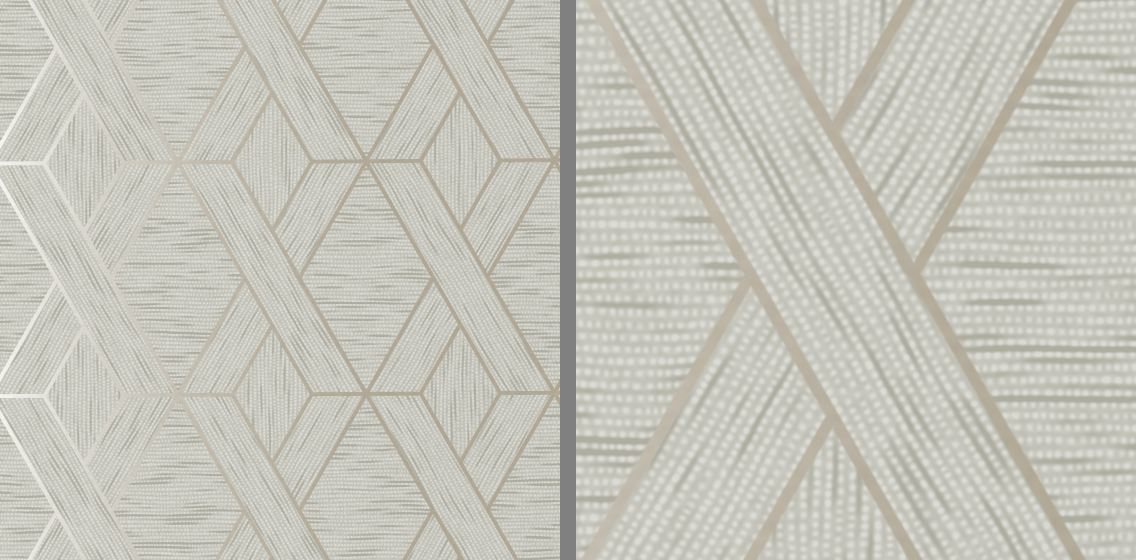
Left, the full canvas; right, a detail of the centre.
Write a three.js fragment shader that draws this pattern.

```glsl
// Interlaced diagonal grasscloth bands with foil outlines and small diamonds.
varying vec2 vUv;

const float TAU = 6.2831853;
const vec2 CELL = vec2(0.336, 0.4154);   // size of one repeat
const vec2 NODE = vec2(0.654, 0.712);    // a point where six lines meet
const float BAND = 0.097;                // horizontal width of a band
const float LINE = 0.0035;               // half width of a foil line
const float SOFT = 0.0011;               // edge smoothing
const float TILT = 0.006;                // slight slope of the rows

float hash(float n) {
  return fract(sin(n * 12.9898) * 43758.545);
}

vec2 gradientAt(vec2 cell) {
  vec3 h = fract(vec3(cell.xyx) * vec3(0.1031, 0.1030, 0.0973));
  h += dot(h, h.yzx + 33.33);
  float angle = TAU * fract((h.x + h.y) * h.z);
  return vec2(cos(angle), sin(angle));
}

// Gradient noise, roughly -0.7 to 0.7.
float gradientNoise(vec2 p) {
  vec2 i = floor(p);
  vec2 f = fract(p);
  vec2 w = f * f * f * (f * (f * 6.0 - 15.0) + 10.0);
  float a = dot(gradientAt(i), f);
  float b = dot(gradientAt(i + vec2(1.0, 0.0)), f - vec2(1.0, 0.0));
  float c = dot(gradientAt(i + vec2(0.0, 1.0)), f - vec2(0.0, 1.0));
  float d = dot(gradientAt(i + 1.0), f - 1.0);
  return mix(mix(a, b, w.x), mix(c, d, w.x), w.y);
}

// Brightness of beaded threads running along the given direction.
float grasscloth(vec2 p, vec2 along, float streakDepth) {
  vec2 q = vec2(dot(p, along), dot(p, vec2(-along.y, along.x)));
  float y = q.y * 138.0 + 0.6 * gradientNoise(q * vec2(9.0, 24.0));
  float row = floor(y);
  float thread = 0.5 - 0.5 * cos(TAU * y);

  // Nubs along each thread
  float x = q.x * 165.0 + hash(row) + 0.8 * gradientNoise(vec2(q.x * 45.0, row * 1.37));
  float bead = thread * (0.5 + 0.5 * cos(TAU * x));

  // Long dark fibres in the gaps between threads
  float gap = floor(y + 0.5);
  float fibre = gradientNoise(vec2(q.x * 13.0 + 50.0 * hash(gap + 7.0), gap * 1.73));
  float streak = smoothstep(0.0, 0.35, fibre) * (1.0 - thread);

  float tone = thread * gradientNoise(vec2(q.x * 22.0, row * 2.39));
  float fleck = gradientNoise(q * vec2(120.0, 260.0));
  return 0.46 + 0.14 * thread + 0.46 * bead + 0.28 * tone + 0.22 * fleck
       - streakDepth * streak;
}

// Positive inside a band centred at the given offset.
float insideBand(float offset, float centre, float perpendicular) {
  return (0.5 * BAND - abs(offset - centre)) * perpendicular;
}

// Distance to the short horizontal bars on both sides of each node.
float barDistance(vec2 cellPos) {
  vec2 toNode = min(cellPos, CELL - cellPos);
  return max(toNode.y, toNode.x - BAND);
}

vec3 foilColor(vec2 uv) {
  float shine = pow(max(1.0 - uv.x / 0.75, 0.0), 2.0);
  vec3 foil = mix(vec3(0.69, 0.655, 0.585), vec3(0.95, 0.95, 0.935), shine);
  return foil + 0.025 * gradientNoise(uv * vec2(90.0, 140.0));
}

void main() {
  // Cell position with y pointing down
  vec2 p = vec2(vUv.x - NODE.x, NODE.y - vUv.y);
  p.y += TILT * p.x;
  vec2 cellPos = mod(p, CELL);

  // Offsets across the falling (upper) and rising (lower) bands
  float slope = CELL.y / (CELL.x - BAND);
  float perpendicular = slope / sqrt(1.0 + slope * slope);
  float falling = cellPos.x - cellPos.y / slope;
  float rising = cellPos.x + cellPos.y / slope;
  float fallCentre = 0.5 * BAND;
  float riseCentre = CELL.x - 0.5 * BAND;
  float over = insideBand(falling, fallCentre, perpendicular);
  float under = insideBand(rising, riseCentre, perpendicular);

  // Thread direction of each area
  vec2 fall = normalize(vec2(1.0, slope));
  vec2 along = vec2(1.0, 0.0);
  float streakDepth = 0.75;
  if (over > 0.0) {
    along = fall;
    streakDepth = 0.5;
  } else if (under > 0.0) {
    along = vec2(fall.x, -fall.y);
    streakDepth = 0.5;
  } else if ((falling > fallCentre) != (rising > riseCentre)) {
    along = vec2(0.0, 1.0);
    streakDepth = 0.45;
  }
  float weave = clamp(grasscloth(p, along, streakDepth), 0.0, 1.0);
  vec3 color = mix(vec3(0.685, 0.68, 0.63), vec3(0.855, 0.858, 0.832), weave);
  color *= 1.01 - 0.02 * vUv.x;

  // Foil lines, with the rising band's edges hidden beneath the falling band
  float outline = min(abs(over), max(abs(under), over));
  outline = min(outline, barDistance(cellPos));
  float foil = 1.0 - smoothstep(LINE - SOFT, LINE + SOFT, outline);
  gl_FragColor = vec4(mix(color, foilColor(vUv), foil), 1.0);
}
```
